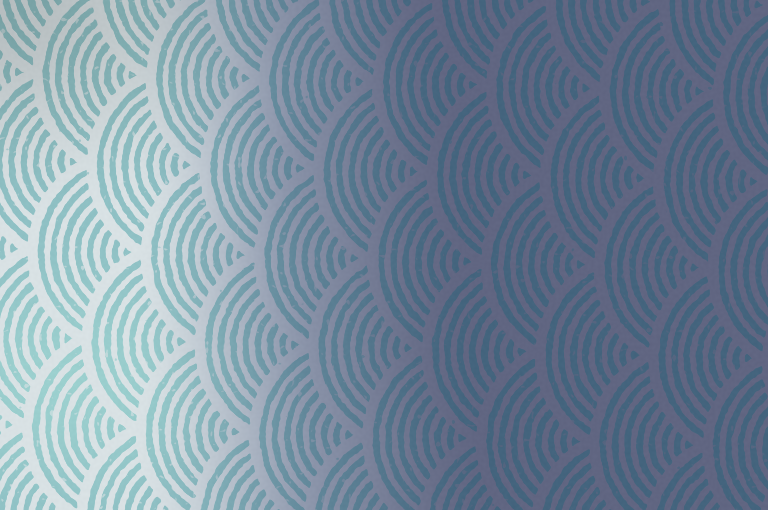
This pattern is drawn by a WebGL 1 fragment shader. Its source:

```glsl
precision highp float;

uniform vec2 u_resolution;

const float PITCH = 0.1477;        // scale spacing, in canvas widths
const float ROW_STEP = 0.779;      // row spacing, in scale spacings
const float SCALE_RADIUS = 0.9257; // reaches the centres of the next row
const float RING_STEP = 0.1084;
const float LAST_RING = 7.0;
const float TILT = 0.029;

vec2 gradientAt(vec2 cell) {
  float a = 6.2832 * fract(sin(dot(cell, vec2(127.1, 311.7))) * 4375.85);
  return vec2(cos(a), sin(a));
}

float gradientNoise(vec2 p) {
  vec2 i = floor(p);
  vec2 f = p - i;
  vec2 w = f * f * f * (f * (f * 6.0 - 15.0) + 10.0);
  vec2 e = vec2(1.0, 0.0);
  float low = mix(dot(gradientAt(i), f), dot(gradientAt(i + e), f - e), w.x);
  float high = mix(dot(gradientAt(i + e.yx), f - e.yx),
                   dot(gradientAt(i + 1.0), f - 1.0), w.x);
  return mix(low, high, w.y);
}

vec2 rotate(vec2 p, float angle) {
  float c = cos(angle);
  float s = sin(angle);
  return vec2(c * p.x - s * p.y, s * p.x + c * p.y);
}

// Offset from the centre of the topmost scale; scales to the right lie on top
vec2 topScaleOffset(vec2 q) {
  float nearestRow = floor(q.y / ROW_STEP + 0.5);
  vec2 centre = vec2(-1000.0);
  for (int i = -1; i <= 1; i++) {
    float row = nearestRow + float(i);
    float dy = q.y - row * ROW_STEP;
    float reach = sqrt(max(SCALE_RADIUS * SCALE_RADIUS - dy * dy, 0.0));
    float stagger = 0.5 * mod(row, 2.0);
    float x = floor(q.x + reach - stagger) + stagger;
    if (abs(dy) < SCALE_RADIUS && x > centre.x) {
      centre = vec2(x, row * ROW_STEP);
    }
  }
  return q - centre;
}

float roundedIntersection(float a, float b, float radius) {
  vec2 d = vec2(a, b) + radius;
  return min(max(d.x, d.y), 0.0) + length(max(d, 0.0)) - radius;
}

// Signed distance to the rings of one scale, trimmed by its two neighbours
float ringDistance(vec2 offset, float halfWidth) {
  float r = length(offset);
  float ring = min(floor(r / RING_STEP), LAST_RING);
  float band = abs(r - (ring + 0.5) * RING_STEP) - halfWidth;
  if (ring < 0.5) band = r - 0.087;
  vec2 neighbour = vec2(offset.x - 0.5, abs(offset.y) - ROW_STEP);
  float trim = SCALE_RADIUS + 0.008 - length(neighbour);
  return roundedIntersection(band, trim, 0.016);
}

vec3 ramp(vec3 light, vec3 middle, vec3 dark, float t) {
  vec3 c = mix(light, middle, smoothstep(0.16, 0.41, t));
  return mix(c, dark, smoothstep(0.30, 0.62, t));
}

void main() {
  vec2 uv = gl_FragCoord.xy / u_resolution;
  vec2 p = gl_FragCoord.xy / u_resolution.x;
  vec2 q = rotate(p - vec2(0.4688, 0.3275), TILT) / PITCH;
  float pixel = 1.0 / (u_resolution.x * PITCH);

  // Hand-cut wobble
  vec2 wobble = vec2(gradientNoise(q * 9.0), gradientNoise(q * 9.0 + 37.0));
  vec2 ragged = vec2(gradientNoise(q * 24.0 + 11.0), gradientNoise(q * 24.0 + 71.0));
  float halfWidth = 0.028 + 0.007 * gradientNoise(q * 5.0 + 19.0);
  vec2 offset = topScaleOffset(q + 0.011 * wobble + 0.009 * ragged);
  float ink = 1.0 - smoothstep(-0.6 * pixel, 0.6 * pixel, ringDistance(offset, halfWidth));

  // Worn print: chips in the lines and a few stray flecks
  float chips = smoothstep(0.36, 0.52, gradientNoise(q * 17.0 + 5.0));
  float flecks = smoothstep(0.53, 0.60, gradientNoise(q * 11.0 + 53.0));
  ink = max(ink * (1.0 - 0.6 * chips), 0.7 * flecks);

  // Light from the left, strongest near the lower corner
  float t = uv.x + 0.04 * (uv.y - 0.5) + 0.025 * gradientNoise(uv * 3.0);
  vec3 ground = ramp(vec3(0.85, 0.885, 0.895), vec3(0.57, 0.61, 0.69),
                     vec3(0.378, 0.398, 0.508), t);
  vec3 line = ramp(vec3(0.56, 0.755, 0.77), vec3(0.40, 0.55, 0.62),
                   vec3(0.265, 0.392, 0.492), t);
  float glow = 1.0 - smoothstep(0.0, 0.32, length(uv - vec2(0.08, 0.25)));
  float dull = 1.0 - smoothstep(0.0, 0.45, length(uv - vec2(0.0, 1.0)));
  line += glow * vec3(0.05, 0.06, 0.04);

  vec3 color = mix(ground, line, ink) * (1.0 - 0.16 * dull);
  color += 0.012 * gradientNoise(q * 30.0);
  gl_FragColor = vec4(color, 1.0);
}
```
